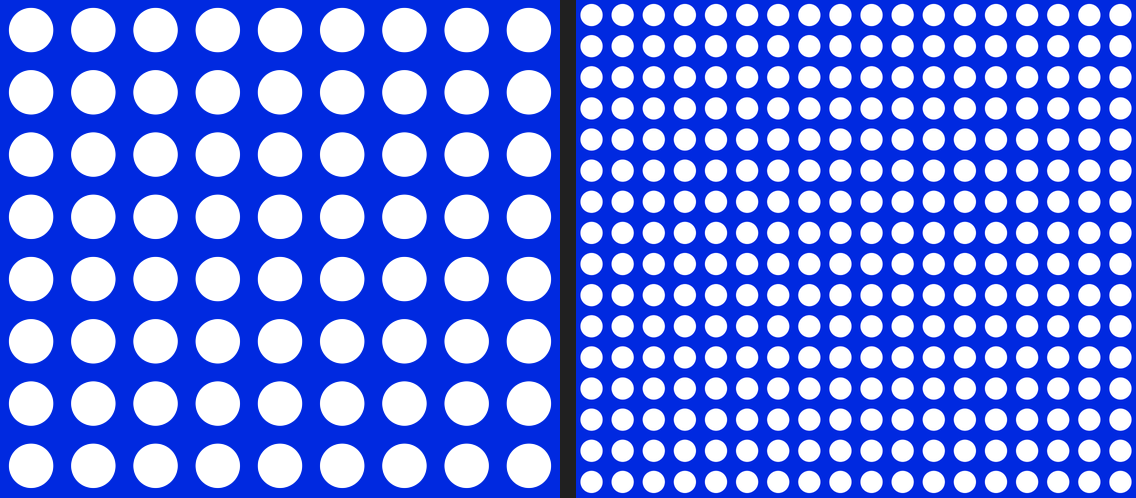
Left: one tile. Right: repeated 2 by 2.
This pattern is drawn by a Shadertoy shader. Its source:

```glsl
const vec2 REPEATS = vec2(9.0, 8.0);          // dots across and down
const vec2 DOT_CENTER = vec2(0.5, 0.517);     // position inside a cell
const float DOT_RADIUS = 0.0446;              // fraction of canvas height
const float EDGE_PIXELS = 1.3;                // width of the smoothed rim
const vec3 GROUND_BLUE = vec3(0.0, 0.16, 0.88);
const vec3 DOT_WHITE = vec3(1.0);

// Signed distance to the dot of the current cell, in canvas heights
float dotDistance(vec2 uv, float aspect) {
    vec2 cellSize = vec2(aspect, 1.0) / REPEATS;
    vec2 fromCenter = fract(uv * REPEATS - DOT_CENTER + 0.5) - 0.5;
    return length(fromCenter * cellSize) - DOT_RADIUS;
}

void mainImage(out vec4 fragColor, in vec2 fragCoord) {
    vec2 uv = fragCoord / iResolution.xy;
    float aspect = iResolution.x / iResolution.y;

    // Antialiased coverage of the dot
    float halfEdge = 0.5 * EDGE_PIXELS / iResolution.y;
    float coverage = 1.0 - smoothstep(-halfEdge, halfEdge, dotDistance(uv, aspect));

    fragColor = vec4(mix(GROUND_BLUE, DOT_WHITE, coverage), 1.0);
}
```
